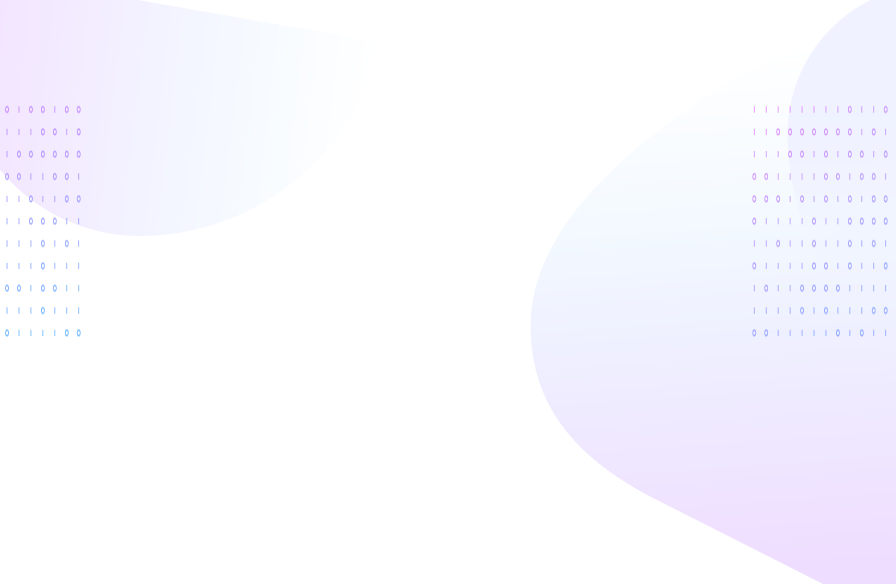
Write a Shadertoy shader that draws this background.

```glsl
// Pale abstract backdrop: two soft gradient blobs and a corner disc on white,
// with small grids of rings and bars at both sides. Blobs are curves and arcs
// in units of the canvas height; the marks repeat by rounding to a grid cell.

#define ASPECT 1.53
#define LEFT_STRENGTH 0.77
#define DISC_STRENGTH 0.95
#define MARK_STRENGTH 0.85
#define MARK_PITCH vec2(0.0204, 0.03825)
#define MARK_RADII vec2(0.0025, 0.0046)
#define MARK_STROKE 0.0007

const vec3 WHITE = vec3(1.0);
const vec3 SKY = vec3(0.953, 0.976, 1.0);
const vec3 PERIWINKLE = vec3(0.937, 0.945, 1.0);
const vec3 LILAC = vec3(0.937, 0.867, 1.0);
const vec3 VIOLET = vec3(0.74, 0.47, 1.0);
const vec3 PINK = vec3(0.88, 0.45, 0.97);
const vec3 BLUE = vec3(0.30, 0.66, 1.0);
const vec3 INDIGO = vec3(0.48, 0.60, 1.0);

// Antialiased coverage of the region where d is negative
float cover(float d) {
    return clamp(0.5 - d * iResolution.y, 0.0, 1.0);
}

// Shared gradient from white (0) to lilac (1)
vec3 blobTint(float t) {
    vec3 c = mix(WHITE, SKY, clamp(t / 0.33, 0.0, 1.0));
    c = mix(c, PERIWINKLE, clamp((t - 0.33) / 0.2, 0.0, 1.0));
    return mix(c, LILAC, clamp((t - 0.53) / 0.47, 0.0, 1.0));
}

// Bowl of two arcs joined at the lowest point, cut by a sloping top edge
float leftBlob(vec2 p) {
    const float lowest = 0.596;
    float radius = p.x > 0.239 ? 0.418 : 0.309;
    vec2 q = p - vec2(0.239, lowest + radius);
    float bowl = length(vec2(q.x, min(q.y, 0.0))) - radius;
    float top = dot(p - vec2(0.235, 1.0), normalize(vec2(0.1745, 1.0)));
    return max(bowl, top);
}

// Area right of a curve: parabola above its tip, quartic then line below
float rightBlob(vec2 p) {
    const float bend = 0.293;
    float h = p.y - 0.440;
    float s = min(-h, bend);
    float s2 = s * s;
    float edge = h > 0.0 ? 1.93 * h * h : s2 * (1.606 + 9.74 * s2);
    float slope = h > 0.0 ? 3.86 * h : s * (3.212 + 38.96 * s2);
    edge += 1.97 * max(-h - bend, 0.0);
    return (0.906 + edge - p.x) / sqrt(1.0 + slope * slope);
}

// Corner disc with a tighter arc above its leftmost point
float cornerDisc(vec2 p) {
    float radius = p.y > 0.771 ? 0.256 : 0.468;
    return length(p - vec2(1.345 + radius, 0.771)) - radius;
}

float hash(vec2 p) {
    vec3 q = fract(vec3(p.xyx) * 0.1031);
    q += dot(q, q.yzx + 33.33);
    return fract((q.x + q.y) * q.z);
}

// Grid of rings and bars; returns coverage and gives the position in the grid
float markGrid(vec2 p, vec2 first, vec2 count, float seed, out vec2 place) {
    vec2 cell = clamp(round((p - first) / MARK_PITCH), vec2(0.0), count - 1.0);
    vec2 q = p - first - cell * MARK_PITCH;
    place = cell / (count - 1.0);
    float ring = abs(length(q / MARK_RADII) - 1.0) * MARK_RADII.x;
    float bar = length(vec2(q.x, max(abs(q.y) - MARK_RADII.y, 0.0)));
    float d = hash(cell + seed) < 0.5 ? ring : bar;
    return MARK_STRENGTH * cover(d - MARK_STROKE);
}

void mainImage(out vec4 fragColor, in vec2 fragCoord) {
    vec2 p = fragCoord / iResolution.xy * vec2(ASPECT, 1.0);
    vec3 color = WHITE;

    // Left blob, fading to white on the right
    float leftT = 1.0 - (p.x + 0.12 * (1.0 - p.y)) / 0.657;
    color = mix(color, blobTint(leftT), LEFT_STRENGTH * cover(leftBlob(p)));

    // Right blob, deepening downwards
    float rightT = (0.91 - p.y) / 0.89 + 0.08 * (p.x - 1.2);
    color = mix(color, blobTint(rightT), cover(rightBlob(p)));

    // Corner disc, fading out at its base
    float discFade = DISC_STRENGTH * smoothstep(0.48, 0.80, p.y);
    color = mix(color, PERIWINKLE, discFade * cover(cornerDisc(p)));

    // Marks on both sides
    vec2 place;
    float marks = markGrid(p, vec2(0.012, 0.430), vec2(7.0, 11.0), 3.0, place);
    color = mix(color, mix(BLUE, VIOLET, place.y), marks);
    marks = markGrid(p, vec2(1.288, 0.430), vec2(12.0, 11.0), 41.0, place);
    float warmth = clamp(0.15 + 0.9 * place.y - 0.35 * place.x, 0.0, 1.0);
    color = mix(color, mix(INDIGO, PINK, warmth), marks);

    fragColor = vec4(color, 1.0);
}
```
